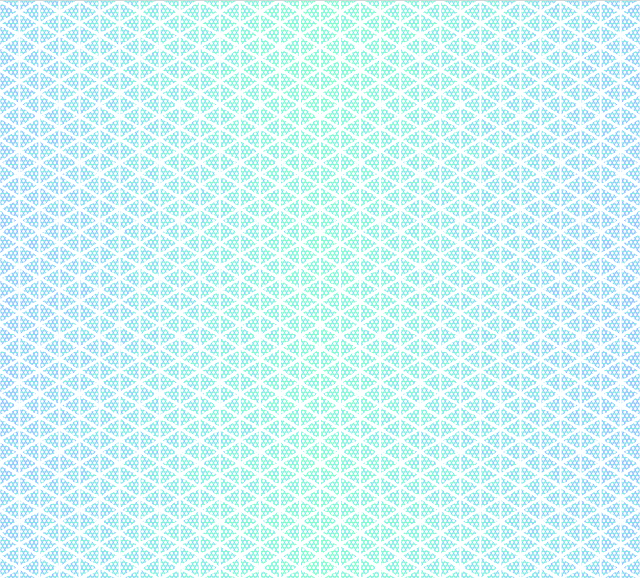
A WebGL 1 fragment shader for this pattern:

```glsl
precision highp float;

uniform vec2 u_resolution;

float hash(vec2 p) {
  return fract(sin(dot(p, vec2(41.3, 289.1))) * 4375.5);
}

float noise(vec2 p) {
  vec2 i = floor(p), f = fract(p);
  f = f * f * (3.0 - 2.0 * f);
  return mix(mix(hash(i), hash(i + vec2(1.0, 0.0)), f.x),
             mix(hash(i + vec2(0.0, 1.0)), hash(i + 1.0), f.x), f.y);
}

// Distance to the nearest integer, for each of three line families
vec3 lineDistance(vec3 d) {
  return abs(fract(d + 0.5) - 0.5);
}

vec3 coverage(vec3 distanceInside, float width) {
  return clamp(distanceInside / width + 0.5, 0.0, 1.0);
}

void main() {
  // One unit is a column; the origin is the top of the mirror axis
  float pixel = 31.93 / u_resolution.x;
  vec2 p = (gl_FragCoord.xy - vec2(0.5, 1.0) * u_resolution) * pixel;
  p.x = abs(p.x);
  float across = p.x / 15.97;
  float down = -p.y / 28.8;

  // Large triangles, separated by pale channels with ragged diagonals
  vec2 g = p + vec2(0.0, 0.025);
  vec3 channels = lineDistance(vec3(g.x, dot(g, vec2(0.5, 0.866)),
                                    dot(g, vec2(0.5, -0.866))));
  float ragged = 0.06 * (noise(p * 7.0) - 0.5);
  vec3 inside = coverage(channels - vec3(0.052, 0.073 + ragged, 0.073 - ragged), pixel);
  float cell = inside.x * inside.y * inside.z;

  // Fine star lattice, whose pitch drifts against the triangles
  float pitch = 0.1804;
  vec2 q = p / pitch;
  vec3 threads = lineDistance(vec3(q.y, dot(q, vec2(0.866, 0.5)),
                                   dot(q, vec2(-0.866, 0.5))) + 0.5) * pitch;
  vec3 drawn = coverage(0.02 - threads, max(pixel, 0.05)) * vec3(0.85, 0.8, 0.8);
  vec3 gaps = 1.0 - drawn;
  float ink = cell * (1.0 - 0.95 * gaps.x * gaps.y * gaps.z);

  // Green at the axis and top, through cyan, to blue at the sides
  float hue = 0.62 * across + 0.1 * sin(3.14 * clamp(down, 0.0, 1.0)) + 0.06
            + 0.06 * (noise(p * 0.8) - 0.5)
            + 0.5 * (noise(p * 9.0) - 0.5)
            + 0.55 * (max(drawn.y, drawn.z) - drawn.x);
  vec3 tint = mix(vec3(0.44, 0.99, 0.74), vec3(0.42, 0.90, 0.90),
                  smoothstep(-0.1, 0.6, hue));
  tint = mix(tint, vec3(0.50, 0.66, 0.97), smoothstep(0.4, 1.2, hue));

  vec3 color = mix(vec3(0.99, 1.0, 1.0), tint, ink);

  // Thin grey rule along the top
  float rule = clamp((0.042 + p.y) / pixel + 0.5, 0.0, 1.0);
  color = mix(color, vec3(0.80, 0.82, 0.82), rule);
  gl_FragColor = vec4(color, 1.0);
}
```
